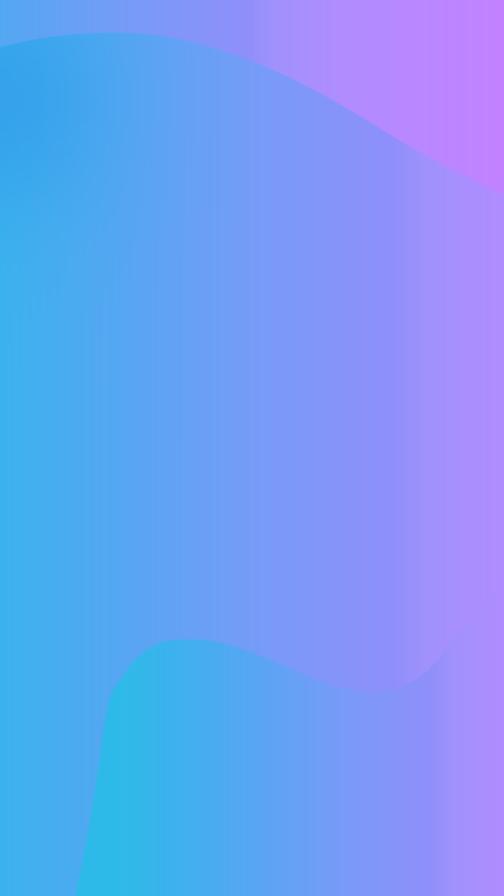
Write a Shadertoy shader that draws this background.

```glsl
const vec3 TEAL   = vec3(0.18, 0.73, 0.91);
const vec3 CYAN   = vec3(0.23, 0.70, 0.93);
const vec3 SKY    = vec3(0.34, 0.65, 0.95);
const vec3 BLUE   = vec3(0.46, 0.61, 0.97);
const vec3 INDIGO = vec3(0.56, 0.56, 0.98);
const vec3 LILAC  = vec3(0.63, 0.57, 0.985);
const vec3 VIOLET = vec3(0.69, 0.55, 1.0);
const vec3 ORCHID = vec3(0.76, 0.51, 1.0);
const vec3 SHADE  = vec3(0.20, 0.62, 0.92);

// Fades from one colour to the next between two stops
vec3 fade(vec3 from, vec3 to, float start, float end, float t) {
    return mix(from, to, clamp((t - start) / (end - start), 0.0, 1.0));
}

// Shared teal to orchid gradient
vec3 ramp(float t) {
    vec3 c = fade(TEAL, CYAN, -0.15, 0.0, t);
    c = fade(c, SKY, 0.0, 0.25, t);
    c = fade(c, BLUE, 0.25, 0.5, t);
    c = fade(c, INDIGO, 0.5, 0.78, t);
    c = fade(c, LILAC, 0.78, 0.85, t);
    c = fade(c, VIOLET, 0.85, 1.0, t);
    return fade(c, ORCHID, 1.0, 1.35, t);
}

// Cubic span between knots (x, height, slope); left of it keeps the previous height
float span(float previous, float x, vec3 a, vec3 b) {
    if (x < a.x) return previous;
    float width = b.x - a.x;
    float s = (x - a.x) / width;
    float r = 1.0 - s;
    return r * r * ((1.0 + 2.0 * s) * a.y + s * width * a.z)
         + s * s * ((3.0 - 2.0 * s) * b.y - r * width * b.z);
}

float upperWave(float x) {
    vec3 crest = vec3(0.231, 0.9635, 0.0);
    vec3 slope = vec3(0.75, 0.858, -0.355);
    float h = span(0.947, x, vec3(0.0, 0.947, 0.16), crest);
    h = span(h, x, crest, slope);
    return span(h, x, slope, vec3(1.0, 0.783, -0.25));
}

float lowerWave(float x) {
    vec3 foot = vec3(0.148, 0.0, 2.2);
    vec3 wall = vec3(0.204, 0.180, 4.2);
    vec3 shoulder = vec3(0.243, 0.2448, 0.9);
    vec3 crest = vec3(0.382, 0.2865, 0.0);
    vec3 trough = vec3(0.741, 0.228, 0.0);
    vec3 rise = vec3(0.88, 0.271, 0.7);
    float h = span(foot.z * (x - foot.x), x, foot, wall);
    h = span(h, x, wall, shoulder);
    h = span(h, x, shoulder, crest);
    h = span(h, x, crest, trough);
    h = span(h, x, trough, rise);
    return span(h, x, rise, vec3(1.0, 0.345, 0.5));
}

// Smooth coverage of the area where depth is positive
float coverage(float depth) {
    float blur = max(fwidth(depth), 0.0001);
    return smoothstep(-blur, blur, depth);
}

void mainImage(out vec4 fragColor, in vec2 fragCoord) {
    vec2 uv = fragCoord / iResolution.xy;

    // Backdrop
    vec3 color = ramp(0.22 + 1.15 * uv.x);

    // Large sheet with a deeper blue upper left corner
    vec2 fromCorner = (uv - vec2(0.0, 0.89)) / vec2(0.20, 0.12);
    vec3 sheet = mix(ramp(uv.x), SHADE, 0.8 * exp(-dot(fromCorner, fromCorner)));
    color = mix(color, sheet, coverage(upperWave(uv.x) - uv.y));

    // Low wave, merging with the sheet at the right
    vec3 wave = ramp(1.5 * uv.x - 0.5);
    color = mix(color, wave, coverage(lowerWave(uv.x) - uv.y));

    fragColor = vec4(color, 1.0);
}
```
